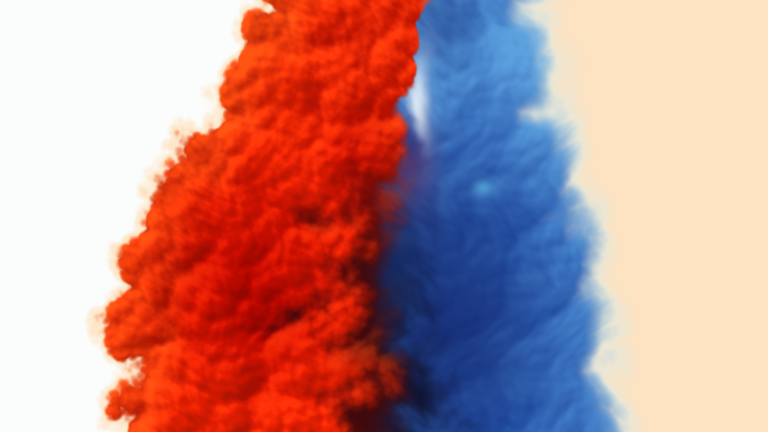
A Shadertoy shader for this background:

```glsl
// Two rising smoke plumes, red on the left and blue on the right, against white.

const vec3 WHITE = vec3(0.985, 0.992, 0.99);
const vec3 ORANGE = vec3(0.98, 0.34, 0.08);
const vec3 SCARLET = vec3(0.89, 0.12, 0.01);
const vec3 CRIMSON = vec3(0.73, 0.03, 0.0);
const vec3 MAROON = vec3(0.19, 0.03, 0.05);
const vec3 SKY = vec3(0.36, 0.63, 0.87);
const vec3 COBALT = vec3(0.14, 0.33, 0.68);
const vec3 INDIGO = vec3(0.09, 0.19, 0.48);
const vec3 NAVY = vec3(0.06, 0.07, 0.18);

// Outline positions, evenly spaced from bottom to top
const float LEFT[9] = float[9](0.265, 0.285, 0.262, 0.29, 0.33, 0.405, 0.475, 0.54, 0.61);
const float SEAM[9] = float[9](0.90, 0.925, 0.89, 0.89, 0.915, 0.935, 0.95, 0.96, 0.99);
const float RIGHT[9] = float[9](1.42, 1.385, 1.385, 1.385, 1.35, 1.325, 1.275, 1.265, 1.262);

float profile(float points[9], float y) {
    float t = clamp(y, 0.0, 0.9999) * 8.0;
    int i = int(t);
    return mix(points[i], points[i + 1], smoothstep(0.0, 1.0, fract(t)));
}

vec2 hash2(vec2 p) {
    vec3 q = fract(p.xyx * vec3(0.1031, 0.103, 0.0973));
    q += dot(q, q.yzx + 33.33);
    return fract((q.xx + q.yz) * q.zy);
}

// Cellular noise with soft creases: round puffs, near 1 at their centres
float puffs(vec2 p) {
    vec2 cell = floor(p), f = fract(p);
    float sum = 0.0;
    for (int j = -1; j <= 1; j++)
        for (int i = -1; i <= 1; i++) {
            vec2 o = vec2(i, j);
            vec2 r = o + hash2(cell + o) - f;
            sum += exp(-10.0 * dot(r, r));
        }
    return 1.0 + log(sum + 0.0001) / 10.0;
}

vec2 swirl(vec2 p, float amount) {
    p += amount * sin(p.yx * vec2(13.0, 11.0) + vec2(0.4, 2.1));
    return p + 0.5 * amount * sin(p.yx * vec2(29.0, 25.0) + vec2(3.0, 1.2));
}

float billow(vec2 p, float scale) {
    float sum = 0.0, weight = 0.5;
    p *= scale;
    for (int i = 0; i < 4; i++) {
        sum += weight * (puffs(p) - 0.8);
        p = mat2(1.6, 1.2, -1.2, 1.6) * p + 7.3;
        weight *= 0.5;
    }
    return sum;
}

// Soft elliptical spot
float spot(vec2 p, vec2 centre, vec2 radius) {
    vec2 d = (p - centre) / radius;
    return exp(-dot(d, d));
}

vec3 redSmoke(vec2 p, float depth, float toSeam, float puff, float relief) {
    float core = spot(p, vec2(0.58, 0.34), vec2(0.2, 0.22));
    core = max(core, 0.65 * spot(p, vec2(0.83, 0.62), vec2(0.11, 0.2)));
    core = max(core, 0.4 * spot(p, vec2(0.86, 0.88), vec2(0.13, 0.1)));
    vec3 col = mix(SCARLET, CRIMSON, clamp(core - puff * 0.6, 0.0, 1.0));
    float glow = 0.55 * smoothstep(0.2, 0.0, depth) + 0.2 * smoothstep(0.5, 0.9, p.y);
    col = mix(col, ORANGE, clamp(glow + relief * 2.6 * (1.0 - 0.6 * core), 0.0, 0.8));
    col *= 1.0 + clamp(relief * 1.3, -0.2, 0.12);
    float shade = smoothstep(0.17, 0.0, toSeam + puff * 0.3) * smoothstep(0.78, 0.35, p.y);
    col = mix(col, MAROON, 0.9 * shade);
    float ember = spot(p, vec2(0.87, 0.18), vec2(0.08, 0.06));
    return mix(col, vec3(0.58, 0.16, 0.06), ember * clamp(0.45 + relief * 5.0, 0.0, 0.8));
}

vec3 blueSmoke(vec2 p, float depth, float fromSeam, float puff, float relief) {
    float light = 0.2 + 0.5 * smoothstep(0.4, 0.95, p.y) + 0.3 * smoothstep(0.22, 0.0, depth);
    light += puff * 0.8 + relief * 1.8;
    vec3 col = mix(COBALT, SKY, clamp(light, 0.0, 1.0));
    float deep = spot(p, vec2(1.03, 0.25), vec2(0.2, 0.32));
    deep = max(deep, 0.45 * spot(p, vec2(1.02, 0.95), vec2(0.08, 0.14)));
    col = mix(col, INDIGO, clamp(deep * 0.95 - relief * 1.2, 0.0, 1.0));
    float shade = smoothstep(0.17, -0.02, fromSeam + puff * 0.3) * smoothstep(0.7, 0.05, p.y);
    col = mix(col, NAVY, 0.95 * shade);
    col = mix(col, vec3(0.3, 0.14, 0.36), 0.6 * spot(p, vec2(0.96, 0.62), vec2(0.05, 0.1)));
    col = mix(col, vec3(0.4, 0.75, 0.92), 0.6 * spot(p, vec2(1.12, 0.565), vec2(0.025, 0.018)));
    return mix(col, WHITE, 0.8 * spot(p + puff * 0.08, vec2(0.975, 0.77), vec2(0.025, 0.1)));
}

void mainImage(out vec4 fragColor, in vec2 fragCoord) {
    vec2 p = fragCoord / iResolution.y;
    p.x += 0.5 * (16.0 / 9.0 - iResolution.x / iResolution.y);

    // Billows, and their relief lit from the upper left
    vec2 q = swirl(p, 0.012), w = swirl(p, 0.03);
    vec2 toLight = vec2(-0.012, 0.016);
    float redPuff = billow(q, 8.0), bluePuff = billow(w, 6.0);
    float redRelief = redPuff - billow(q + toLight, 8.0);
    float blueRelief = 0.6 * (bluePuff - billow(w + toLight, 6.0));

    // Signed depths inside the outer edges and across the seam
    float redDepth = p.x - profile(LEFT, p.y) + 0.22 * redPuff;
    float blueDepth = profile(RIGHT, p.y) - p.x + 0.2 * bluePuff;
    float toSeam = profile(SEAM, p.y) - p.x + 0.12 * redPuff;

    vec3 red = redSmoke(p, redDepth, toSeam, redPuff, redRelief);
    vec3 blue = blueSmoke(p, blueDepth, -toSeam, bluePuff, blueRelief);
    float blur = mix(0.045, 0.008, smoothstep(0.5, 0.85, p.y));
    vec3 smoke = mix(blue, red, smoothstep(-blur, blur, toSeam));

    // Crisp red edge, misty blue edge, faint warm and cool halos
    float cover = smoothstep(-0.008, 0.014, redDepth) * smoothstep(-0.035, 0.06, blueDepth);
    vec3 air = mix(WHITE, vec3(1.0, 0.82, 0.6), 0.6 * smoothstep(-0.04, 0.0, redDepth));
    air = mix(air, vec3(0.8, 0.93, 0.97), 0.5 * smoothstep(-0.08, 0.0, blueDepth) * step(0.9, p.x));
    fragColor = vec4(mix(air, smoke, cover), 1.0);
}
```
